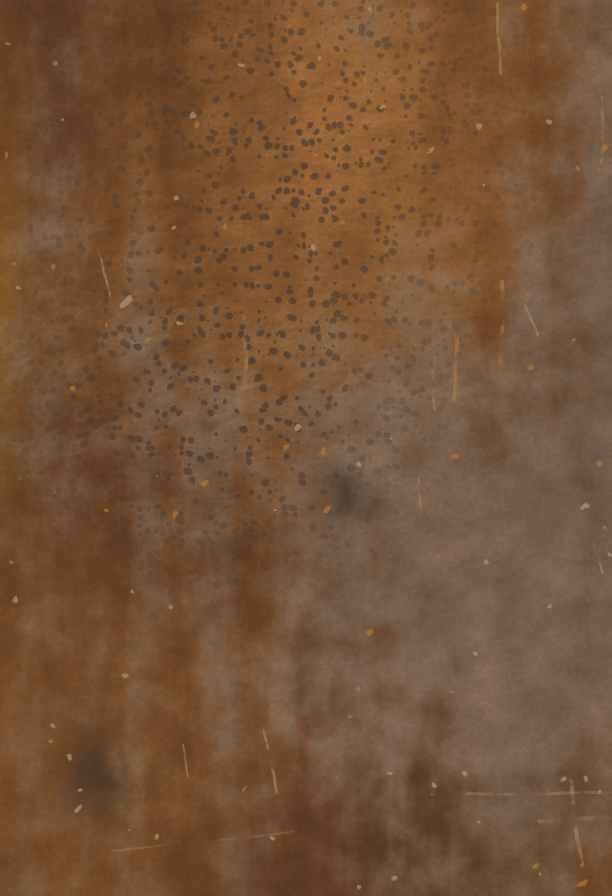
Reproduce this texture procedurally as a WebGL 2 fragment shader.

```glsl
#version 300 es
precision highp float;
// Weathered rusty steel sheet with grey patina, pits, drips, stains and scratches.
#define DARK_RUST vec3(0.36, 0.225, 0.13)
#define BRIGHT_RUST vec3(0.60, 0.395, 0.21)
#define PATINA vec3(0.455, 0.375, 0.315)
#define PIT_COLOR vec3(0.27, 0.22, 0.19)
#define PALE_MARK vec3(0.68, 0.58, 0.45)
#define OCHRE_MARK vec3(0.70, 0.46, 0.20)
#define PIT_SCALE 105.0
#define GRAIN_SCALE 240.0
#define GRAIN_CONTRAST 0.055
#define RELIEF 0.075
#define SCRATCHES 16

uniform vec2 u_resolution;
out vec4 fragColor;

vec2 hash2(vec2 p) {
    vec3 q = fract(p.xyx * vec3(0.1031, 0.1030, 0.0973));
    q += dot(q, q.yzx + 33.33);
    return fract((q.xx + q.yz) * q.zy);
}

// Layered warped sines, roughly -1 to 1
float clouds(vec2 p) {
    float sum = 0.0, amp = 0.5;
    for (int i = 0; i < 6; i++) {
        p = mat2(0.8, 0.6, -0.6, 0.8) * p * 1.8 + vec2(3.1, 1.7);
        vec2 w = p + 1.3 * sin(p.yx * 0.73 + float(i));
        sum += amp * sin(w.x) * sin(w.y);
        amp *= 0.58;
    }
    return sum;
}

// Cellular noise: distance to the nearest point, and that point's random value
vec2 cells(vec2 p) {
    vec2 id = floor(p), best = vec2(9.0, 0.0);
    for (int y = -1; y <= 1; y++)
    for (int x = -1; x <= 1; x++) {
        vec2 cell = id + vec2(x, y);
        float d = length(cell + 0.15 + 0.7 * hash2(cell) - p);
        if (d < best.x) best = vec2(d, hash2(cell + 71.0).x);
    }
    return best;
}

float blob(vec2 p, vec2 center, vec2 radius) {
    vec2 d = (p - center) / radius;
    return exp(-dot(d, d));
}

float segment(vec2 p, vec2 a, vec2 b) {
    vec2 ab = b - a;
    return length(p - a - ab * clamp(dot(p - a, ab) / dot(ab, ab), 0.0, 1.0));
}

void main() {
    vec2 p = gl_FragCoord.xy / u_resolution.y;
    vec2 uv = gl_FragCoord.xy / u_resolution;
    float pixel = 1.0 / u_resolution.y;
    float broad = clouds(p * 3.5);
    float streak = clouds(vec2(p.x * 17.0, p.y * 2.2) + 4.0);
    float mottle = clouds(p * 24.0 + 7.0);
    vec2 warped = uv + 0.035 * vec2(mottle, broad);

    // Rust, brightest near the top and deep brown below
    float tone = 0.42 + 0.26 * broad + 0.22 * streak + 0.22 * mottle;
    tone += 0.42 * blob(uv, vec2(0.58, 0.86), vec2(0.26, 0.2));
    tone += 0.2 * blob(uv, vec2(0.5, 0.58), vec2(0.2, 0.13));
    tone -= 0.32 * blob(uv, vec2(0.62, 0.1), vec2(0.3, 0.22));
    tone -= 0.3 * blob(uv, vec2(0.08, 0.92), vec2(0.09, 0.2));
    vec3 color = mix(DARK_RUST, BRIGHT_RUST, clamp(tone, 0.0, 1.0));
    color += vec3(0.07, 0.05, -0.02) * blob(uv, vec2(0.0, 0.64), vec2(0.04, 0.17));

    // Grey patina running down in soft drips
    float grey = 0.2 + 0.42 * streak + 0.28 * mottle + 0.15 * broad;
    grey += 0.75 * blob(warped, vec2(0.83, 0.33), vec2(0.25, 0.26));
    grey += 0.5 * blob(warped, vec2(0.98, 0.8), vec2(0.13, 0.35));
    grey += 0.35 * blob(warped, vec2(0.28, 0.48), vec2(0.28, 0.2));
    grey -= 0.3 * blob(warped, vec2(0.56, 0.87), vec2(0.25, 0.2));
    float patina = smoothstep(0.05, 0.85, grey);
    color = mix(color, PATINA * (1.0 + 0.12 * mottle + 0.1 * broad), 0.85 * patina);

    // Pitted crust
    float crust = blob(warped, vec2(0.48, 0.84), vec2(0.32, 0.26));
    crust += blob(warped, vec2(0.33, 0.53), vec2(0.26, 0.16));
    crust = min(crust, 1.0);
    vec2 ripple = p * vec2(24.0, 42.0);
    float bump = clouds(ripple) - clouds(ripple + vec2(0.05, -0.13));
    color *= 1.0 + RELIEF * bump * (0.6 + 1.6 * crust);
    vec2 pit = cells(p * PIT_SCALE + 0.6 * vec2(mottle, streak));
    float pitSize = 0.45 * smoothstep(0.45, 1.0, pit.y + 0.25 * mottle);
    float pitMask = 1.0 - smoothstep(pitSize - 0.12, pitSize + 0.12, pit.x);
    color = mix(color, PIT_COLOR, 0.65 * pitMask * crust * step(0.45, pit.y));

    // Fine grain
    vec2 grain = cells(p * GRAIN_SCALE);
    color *= 1.0 + GRAIN_CONTRAST * (grain.y - 0.5 + 0.7 * (0.4 - grain.x));

    // Two dark stains
    float stain = blob(warped, vec2(0.56, 0.46), vec2(0.042, 0.032));
    stain += blob(warped, vec2(0.155, 0.14), vec2(0.05, 0.042));
    color = mix(color, vec3(0.25, 0.20, 0.16), 0.72 * min(stain, 1.0));

    // Sparse chipped flecks, denser on the stains
    vec2 fleck = cells(p * 38.0 + 0.35 * mottle);
    float fleckSize = 0.13 * smoothstep(0.86, 1.0, fleck.y + 0.12 * stain);
    float fleckMask = 1.0 - smoothstep(fleckSize - 0.03, fleckSize + 0.04, fleck.x);
    vec3 fleckColor = mix(OCHRE_MARK, PALE_MARK, step(0.5, fract(fleck.y * 57.0)));
    color = mix(color, fleckColor, 0.7 * fleckMask * step(0.01, fleckSize));

    // Broken scratches: mostly upright, a few long shallow ones near the foot
    for (int i = 0; i < SCRATCHES; i++) {
        vec2 r = hash2(vec2(i, 17.0)), s = hash2(vec2(i, 43.0));
        bool shallow = i % 5 == 4;
        vec2 start = r * vec2(0.68, shallow ? 0.16 : 0.92);
        vec2 dir = shallow ? vec2(0.22, 0.05 * s.x) : vec2(0.03 * (s.x - 0.6), 0.03 + 0.07 * s.y);
        float d = segment(p + 0.002 * vec2(mottle, streak), start, start + dir);
        float width = 0.0005 + 0.0012 * s.y * s.y;
        float line = 1.0 - smoothstep(width, width + 1.2 * pixel, d);
        float wear = smoothstep(-0.35, 0.3, clouds(p * 45.0 + float(i)));
        color = mix(color, mix(PALE_MARK, OCHRE_MARK, s.x), line * wear * (shallow ? 0.35 : 0.55));
    }
    fragColor = vec4(clamp(color, 0.0, 1.0), 1.0);
}
```
